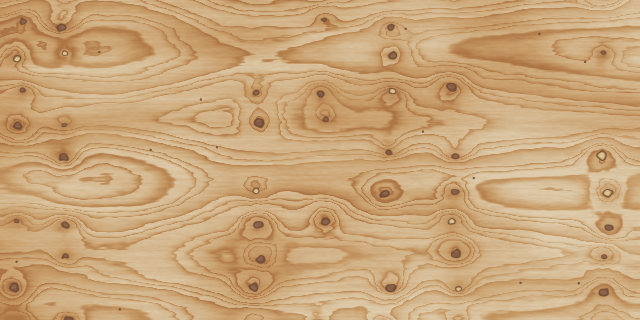
Reproduce this texture procedurally as a WebGL 1 fragment shader.

```glsl
precision highp float;
// Pale softwood plywood: growth bands are sawtooth contours of a height field made of
// stretched cathedral ovals, noise and bumps around knots. Knots stand in loose columns,
// each ring has its own tint and stretched noise adds the fine fibres.
uniform vec2 u_resolution;

float hash(vec2 p) {
  vec3 q = fract(vec3(p.xyx) * 0.1031);
  q += dot(q, q.yzx + 33.33);
  return fract((q.x + q.y) * q.z);
}

float noise(vec2 p) {
  vec2 cell = floor(p), f = fract(p);
  f = f * f * (3.0 - 2.0 * f);
  return mix(mix(hash(cell), hash(cell + vec2(1, 0)), f.x),
             mix(hash(cell + vec2(0, 1)), hash(cell + vec2(1, 1)), f.x), f.y);
}

// Left pair, four in the middle, one at the right
float columnX(float i) {
  return i < 2.0 ? 0.06 + 0.145 * i : (i < 6.0 ? 0.8 + 0.207 * (i - 2.0) : 1.89);
}

// Height field whose whole-number contours are the growth rings
float grainHeight(vec2 p) {
  float side = p.x - 0.8;
  float taper = 1.0 - exp(-side * side * (side < 0.0 ? 9.0 : 2.2));
  float h = 2.8 * cos(6.2832 * (p.y - 0.21 + 0.02 * side) / 0.425) - 4.5 * taper;
  h += 2.0 * noise(p * vec2(2.5, 8.0) + 7.0);
  h += 0.7 * noise(p * vec2(6.0, 24.0) + 31.0);
  h += 2.2 * noise(p * vec2(9.0, 11.0) + 83.0) * exp(-p.x * p.x * 14.0);
  return h + 0.24 * noise(p * vec2(24.0, 100.0)) + 0.12 * noise(p * vec2(50.0, 200.0));
}

void main() {
  vec2 p = gl_FragCoord.xy / u_resolution.y;
  vec2 rough = p + 0.007 * (vec2(noise(p * 60.0), noise(p * 60.0 + 19.0)) - 0.5);

  // Knots: bend the grain, stain the wood around and fill the core
  float bend = 0.0, stain = 0.0, knot = 0.0, core = 0.0, pale = 0.0;
  for (int i = 0; i < 7; i++) {
    for (int j = 0; j < 11; j++) {
      vec2 id = vec2(float(i), float(j));
      float size = hash(id + 3.7);
      float present = step(0.23, hash(id + 51.3));
      vec2 jitter = vec2(hash(id + 11.1), hash(id + 23.9)) - 0.5;
      vec2 center = vec2(columnX(id.x), 0.104 * id.y - 0.01) + 0.028 * jitter;
      vec2 d = (rough - center) * vec2(0.82, 1.0);
      float dist = length(d);
      float radius = mix(0.007, 0.0145, size);
      float spread = mix(0.001, 0.0024, size);
      float lift = hash(id + 71.0) < 0.2 ? -1.0 : 1.0;
      vec2 arch = d - vec2(0.0, 0.03 * (hash(id + 37.0) - 0.3));
      bend += present * lift * mix(1.3, 3.5, size) * exp(-dot(arch, arch) / spread);
      stain += present * (0.5 * exp(-dist * 48.0)
             + 0.2 * exp(-abs(d.x) * 20.0 - d.y * d.y * 2600.0));
      float mask = present * (1.0 - smoothstep(radius - 0.003, radius + 0.002, dist));
      float inner = present * (1.0 - smoothstep(radius * 0.35, radius * 0.9, dist));
      knot = max(knot, mask);
      core = max(core, inner);
      pale = max(pale, inner * step(0.88, hash(id + 91.7)));
    }
  }

  // Uneven ring spacing; each band deepens slowly to its late wood, then ends sharply
  float height = grainHeight(p) + bend;
  height += 0.3 * sin(height * 2.3);
  float phase = fract(height), ring = floor(height);
  float edge = smoothstep(0.88, 1.0, phase);
  float band = pow(phase, 4.0) * (1.0 - edge);
  float ringTint = mix(hash(vec2(ring, 9.0)), hash(vec2(ring + 1.0, 9.0)), edge);

  // Broad tint and patches, fibres and fine pores
  float tint = noise(p * vec2(1.8, 5.0) + 43.0);
  float patches = smoothstep(0.52, 0.85, noise(p * vec2(2.6, 8.0) + 101.0));
  float fibre = noise(p * vec2(9.0, 190.0));
  float pore = noise(p * vec2(70.0, 250.0) + 5.0);
  float streak = noise(p * vec2(4.0, 55.0) + 13.0);
  float strength = 0.5 + 0.9 * noise(p * vec2(3.0, 10.0) + 67.0);
  float tone = -0.25 + 0.34 * tint + 0.22 * patches + 0.16 * ringTint;
  tone += 0.15 * fibre + 0.11 * pore + 0.1 * streak;
  tone += strength * band + stain + 0.3 * exp(-p.x * 7.0);

  // Cream through honey to brown
  vec3 color = mix(vec3(0.868, 0.795, 0.67), vec3(0.78, 0.61, 0.405), clamp(tone / 0.6, 0.0, 1.0));
  color = mix(color, vec3(0.68, 0.46, 0.27), clamp((tone - 0.6) / 0.55, 0.0, 1.0));

  // Dark rim, brown heart and now and then a pale plug
  vec3 heart = mix(vec3(0.41, 0.27, 0.2), vec3(0.58, 0.42, 0.32), core * (0.4 + 0.6 * pore));
  heart = mix(heart, vec3(0.88, 0.79, 0.57), pale);
  color = mix(color, heart, knot * 0.92);

  // Rare small specks
  vec2 grid = p * 14.0, cell = floor(grid);
  vec2 spot = 0.2 + 0.6 * vec2(hash(cell + 5.3), hash(cell + 8.9));
  float speck = step(0.965, hash(cell + 77.0)) * (1.0 - smoothstep(0.03, 0.075, length(fract(grid) - spot)));
  color = mix(color, vec3(0.42, 0.27, 0.18), 0.8 * speck);

  gl_FragColor = vec4(color, 1.0);
}
```
